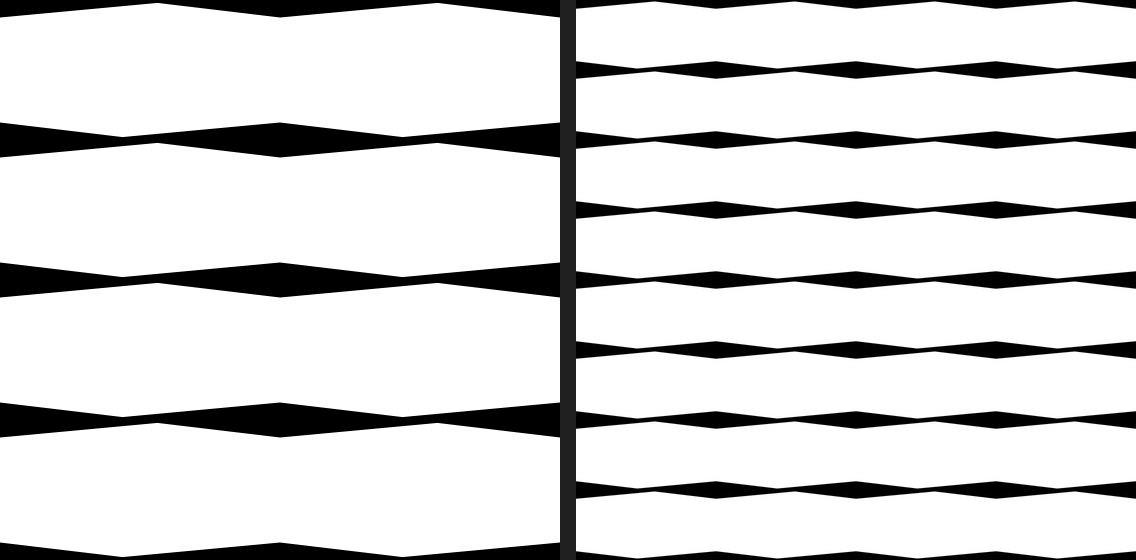
Left, the tile; right, the same tile 2 across and 2 down.
A Shadertoy shader for this pattern:

```glsl
// Black horizontal bands on white that swell into lozenges and pinch to thin necks.
// Each cell (2 across, 4 down) measures the height from the band's axis against a
// skewed triangle wave; the lower edge is the upper one turned by half a turn.

// Half thickness of the band, in cell heights: widest at x = 0 and 1, thinnest at neck
float halfThickness(float x, float neck) {
    float rise = max((neck - x) / neck, (x - neck) / (1.0 - neck));
    return mix(1.0 / 48.0, 0.125, rise);
}

void mainImage(out vec4 fragColor, in vec2 fragCoord) {
    vec2 grid = vec2(2.0, 4.0);
    vec2 cell = fragCoord / iResolution.xy * grid;
    float x = fract(cell.x);
    float y = fract(cell.y + 0.5) - 0.5;

    // The necks of the upper and lower edges sit either side of the cell middle
    float neck = y > 0.0 ? 0.4375 : 0.5625;
    float edge = abs(y) - halfThickness(x, neck);

    // Blend over one pixel of height
    float paper = clamp(edge * iResolution.y / grid.y + 0.5, 0.0, 1.0);
    fragColor = vec4(vec3(paper), 1.0);
}
```
